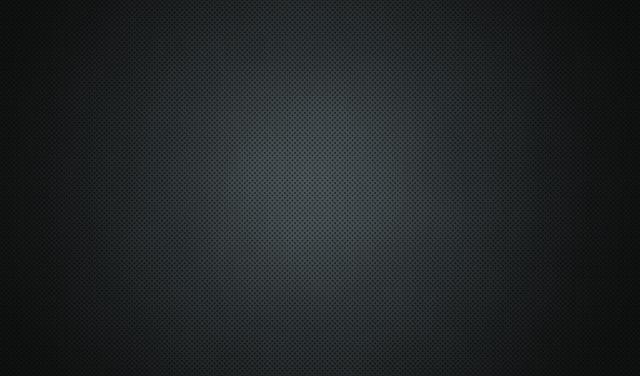
This background is drawn by a WebGL 1 fragment shader. Its source:

```glsl
precision highp float;
// Dark perforated metal sheet with a soft cool glow near the middle.

uniform vec2 u_resolution;

const vec2 GLOW_CENTER = vec2(-0.015, 0.01);
const vec2 HOLE_CELL = vec2(4.0, 4.0) / 300.0;
const float HOLE_RADIUS = 0.8 / 300.0;
const vec3 NEUTRAL_TINT = vec3(0.93, 1.0, 1.02);
const vec3 COOL_TINT = vec3(0.89, 1.0, 1.04);

vec2 hashGradient(vec2 cell) {
  float angle = 6.2832 * fract(sin(dot(cell, vec2(127.1, 311.7))) * 4375.85);
  return vec2(cos(angle), sin(angle));
}

float gradientNoise(vec2 p) {
  vec2 i = floor(p);
  vec2 f = p - i;
  vec2 w = f * f * f * (f * (f * 6.0 - 15.0) + 10.0);
  float a = dot(hashGradient(i), f);
  float b = dot(hashGradient(i + vec2(1.0, 0.0)), f - vec2(1.0, 0.0));
  float c = dot(hashGradient(i + vec2(0.0, 1.0)), f - vec2(0.0, 1.0));
  float d = dot(hashGradient(i + vec2(1.0)), f - vec2(1.0));
  return mix(mix(a, b, w.x), mix(c, d, w.x), w.y);
}

// Distance to the nearest hole centre in a staggered grid
float holeDistance(vec2 p, vec2 cell) {
  vec2 a = mod(p, cell) - 0.5 * cell;
  vec2 b = mod(p + 0.5 * cell, cell) - 0.5 * cell;
  return min(length(a), length(b));
}

float holeMask(vec2 p, float radius, float pixel) {
  float d = holeDistance(p, HOLE_CELL);
  return 1.0 - smoothstep(radius - 0.7 * pixel, radius + 0.7 * pixel, d);
}

// Bright core over a broad falloff into the dark corners
float glowLevel(float r) {
  float core = 0.165 * exp(-r * r / 0.13);
  return 0.13 - 0.07 * smoothstep(0.4, 0.95, r) + core;
}

void main() {
  float pixel = 1.0 / u_resolution.y;
  vec2 p = (gl_FragCoord.xy - 0.5 * u_resolution) * pixel;

  // Glow and faint uneven wear
  float level = glowLevel(length(p - GLOW_CENTER));
  float wear = gradientNoise(p * 7.0 + 3.0) + 0.5 * gradientNoise(p * vec2(40.0, 9.0));
  level *= 1.0 + 0.06 * wear;
  vec3 tint = mix(NEUTRAL_TINT, COOL_TINT, smoothstep(0.06, 0.16, level));

  // Perforations
  float hole = holeMask(p, HOLE_RADIUS, pixel);
  level *= mix(1.1, 0.6, hole);

  gl_FragColor = vec4(level * tint, 1.0);
}
```
